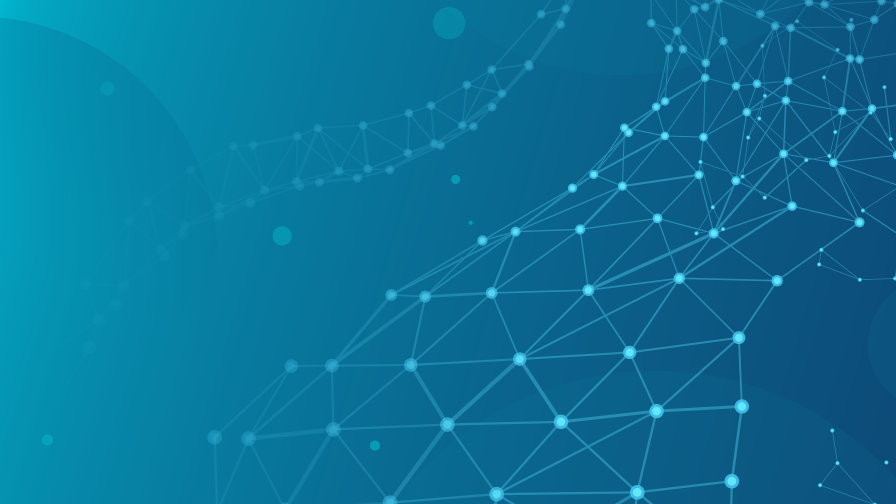
Give the GLSL for this background, as a WebGL 2 fragment shader.

```glsl
#version 300 es
precision highp float;
// Teal gradient with faint discs and a curved mesh of glowing linked nodes.
uniform vec2 u_resolution;
out vec4 fragColor;

const int GLOBE = 0, RIBBON = 1, DEBRIS = 2;

vec2 hash2(vec2 p) {
    vec3 q = fract(p.xyx * vec3(0.1031, 0.1030, 0.0973));
    q += dot(q, q.yzx + 33.33);
    return fract((q.xx + q.yz) * q.zy);
}

// Antialiased coverage of a signed distance
float cover(float d) {
    return clamp(0.5 - d * u_resolution.y, 0.0, 1.0);
}

float disc(vec2 p, vec2 center, float radius) {
    return cover(length(p - center) - radius);
}

float segment(vec2 p, vec2 a, vec2 b) {
    vec2 ab = b - a;
    return length(p - a - ab * clamp(dot(p - a, ab) / dot(ab, ab), 0.0, 1.0));
}

vec2 gridSize(int kind) {
    return kind == GLOBE ? vec2(11, 12) : kind == RIBBON ? vec2(3, 15) : vec2(7, 14);
}

// Position of a mesh node: x of id counts rows, y counts steps along a row
vec2 node(int kind, vec2 id) {
    vec2 jitter = hash2(id + 17.0 * float(kind) + 3.0) - 0.5;
    if (kind == GLOBE) {
        float row = max(id.x - 1.0, 0.3 * id.x); // first two rows form a folded rim
        float y = -0.02 + id.y * (0.157 - 0.0055 * id.y) + 0.012 * row;
        float t = clamp(y / 0.88, 0.0, 1.0);
        float start = 0.37 + 0.2 * row + 0.08 * smoothstep(3.0, 4.0, row) * (1.0 - min(6.0 * t, 1.0));
        float x = mix(start, 1.31 + 0.07 * row, smoothstep(0.0, 1.0, t));
        x += 0.31 * row * t * (1.0 - t) * (1.0 - t);
        x -= 0.0011 * pow(min(row, 5.0), 3.0) * min(6.0 * t, 1.0) * (1.0 - smoothstep(0.2, 0.4, t));
        return vec2(x, y) + jitter * mix(0.012, 0.06, smoothstep(0.2, 0.8, t));
    }
    if (kind == RIBBON) {
        float t = (id.y + 0.7 * jitter.x) / 13.0;
        float y = 0.41 + t * (1.135 + t * (1.546 * t - 2.1));
        y += pow(id.x, 3.0) * (0.009 + 0.008 * (1.0 - t));
        return vec2(0.243 + 0.89 * t, y + 0.014 * jitter.y);
    }
    return vec2(1.4, 0.02) + id * vec2(0.062, 0.073) + jitter * 0.055;
}

// Thin out the meshes and leave the open space at the right
bool alive(int kind, vec2 id, vec2 p) {
    if (any(greaterThanEqual(id, gridSize(kind)))) return false;
    if (kind == GLOBE) return p.y > 0.5 || (p.x < 1.55 && id.x < 6.5);
    if (kind == RIBBON) return true;
    bool inside = p.y > 0.53 || (p.x > 1.6 && (p.y < 0.23 || p.y > 0.36));
    return inside && hash2(id + 71.0).x < (p.y > 0.53 ? 0.45 : 0.6);
}

// Strength of the glow at a place in a mesh
float strength(int kind, vec2 p) {
    if (kind == RIBBON) return 0.06 + 0.32 * smoothstep(0.25, 1.0, p.x);
    float fade = 0.3 + 0.7 * smoothstep(0.5, 1.2, p.x);
    return fade * mix(1.0, 0.5, smoothstep(0.72, 1.0, p.y));
}

// Adds one mesh: x holds the links, y the nodes, z the node cores
vec3 addMesh(vec3 ink, vec2 p, int kind) {
    vec2 size = gridSize(kind);
    for (float i = 0.0; i < size.x; i++)
    for (float j = -1.0; j < size.y; j++) {
        vec2 id = vec2(i, j);
        vec2 a = node(kind, id);
        float reach = length(p - a);
        if (reach > 0.45 || !alive(kind, id, a)) continue;
        float glow = strength(kind, a);
        float low = 1.0 - smoothstep(0.1, 0.75, a.y);
        float radius = kind == DEBRIS ? 0.004 : mix(0.0085, 0.0145, low);
        ink.y = max(ink.y, glow * cover(reach - radius));
        ink.z = max(ink.z, glow * glow * cover(reach - 0.6 * radius));
        for (int k = 0; k < 4; k++) {
            vec2 next = id + (k == 0 ? vec2(0, 1) : vec2(1, k - 2));
            vec2 b = node(kind, next);
            float pick = hash2(id * 3.0 + float(k) * 11.0).y;
            if (pick < (k == 3 ? 0.65 : 0.08) || !alive(kind, next, b)) continue;
            float width = kind == DEBRIS ? 0.0008 : kind == RIBBON ? 0.002 : mix(0.0013, 0.0028, low);
            width *= 0.8 + 0.8 * smoothstep(0.75, 1.0, pick);
            float link = cover(segment(p, a, b) - width);
            ink.x = max(ink.x, link * mix(glow, strength(kind, b), 0.5));
        }
    }
    return ink;
}

void main() {
    vec2 p = gl_FragCoord.xy / u_resolution.y;

    // Diagonal gradient, steepest at the bright corner
    float g = (p.x + 0.3 * (1.0 - p.y)) / 2.08;
    vec3 color = mix(vec3(0.0, 0.74, 0.83), vec3(0.05, 0.29, 0.47), sqrt(max(g, 0.0)));

    // Large faint discs
    float shade = smoothstep(0.0, 0.5, dot(p - vec2(-0.046, 0.49), vec2(0.45, 0.9)));
    color = mix(color, vec3(0.02, 0.43, 0.59), 0.3 * shade * disc(p, vec2(-0.046, 0.49), 0.477));
    vec3 haze = vec3(0.03, 0.52, 0.64);
    color = mix(color, haze, 0.13 * disc(p, vec2(1.234, 1.377), 0.526));
    color = mix(color, haze, 0.12 * disc(p, vec2(1.3, -0.38), 0.644));
    color = mix(color, haze, 0.12 * disc(p, vec2(1.852, 0.317), 0.13));

    // Floating bubbles, large then small
    vec3 bubble = vec3(0.02, 0.66, 0.74);
    color = mix(color, bubble, 0.4 * disc(p, vec2(0.891, 0.954), 0.032));
    color = mix(color, bubble, 0.6 * disc(p, vec2(0.56, 0.532), 0.019));
    color = mix(color, bubble, 0.35 * disc(p, vec2(0.213, 0.824), 0.014));
    for (float i = 0.0; i < 4.0; i++) {
        float a = mod(i, 2.0), b = floor(i / 2.0);
        vec2 c = vec2(0.094 + 0.65 * a + b * (0.81 - 0.62 * a), 0.127 - 0.011 * a + b * (0.517 - 0.075 * a));
        color = mix(color, bubble, 0.8 * disc(p, c, 0.011 - 0.001 * a - b * (0.002 + 0.004 * a)));
    }

    // Linked nodes
    vec3 ink = vec3(0.0);
    for (int kind = GLOBE; kind <= DEBRIS; kind++) ink = addMesh(ink, p, kind);
    color = mix(color, vec3(0.25, 0.73, 0.86), 0.52 * ink.x);
    color = mix(color, vec3(0.25, 0.76, 0.93), 0.9 * ink.y);
    color = mix(color, vec3(0.42, 0.95, 1.0), 0.8 * ink.z);
    fragColor = vec4(color, 1.0);
}
```
